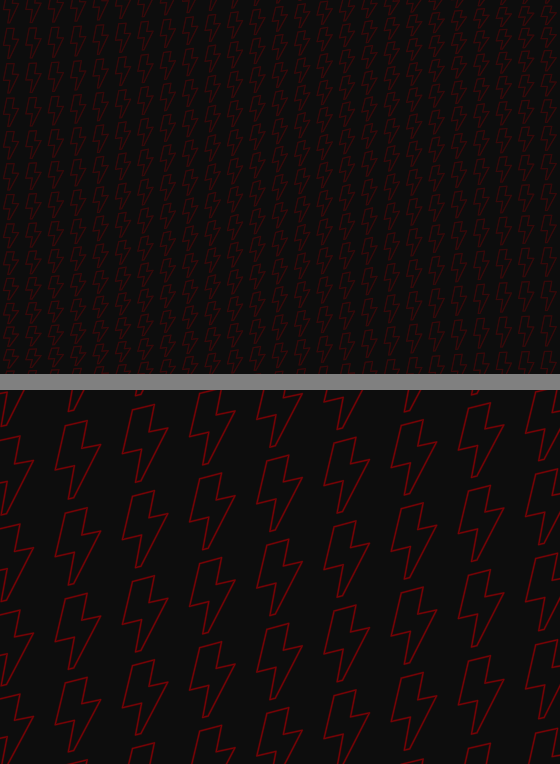
Top, the full canvas; bottom, a detail of the centre.
Reproduce this pattern procedurally as a Shadertoy shader.

```glsl
// Thin red lightning bolt outlines on near-black, in a grid bent by a smooth vertical wave.

const float PI = 3.14159265;
const float WAVE_HEIGHT = 0.131;
const float WAVE_RATE = 2.32;

// Bolt outline in cell units, clockwise from the top left
const vec2 BOLT[8] = vec2[8](
    vec2(-0.195, 0.42), vec2(0.13, 0.42), vec2(0.05, 0.12), vec2(0.33, 0.11),
    vec2(-0.07, -0.425), vec2(-0.15, -0.425), vec2(-0.06, -0.06), vec2(-0.345, -0.055));

// Distance from the origin to the segment ab
float segmentDistance(vec2 a, vec2 b) {
    vec2 ab = b - a;
    return length(a + ab * clamp(-dot(a, ab) / dot(ab, ab), 0.0, 1.0));
}

// Distance to the outline, measured on the canvas after the local warp
float boltDistance(vec2 cell, mat2 cellToCanvas) {
    float d = 1e3;
    vec2 a = cellToCanvas * (BOLT[7] - cell);
    for (int i = 0; i < 8; i++) {
        vec2 b = cellToCanvas * (BOLT[i] - cell);
        d = min(d, segmentDistance(a, b));
        a = b;
    }
    return d;
}

// Height on the flat grid whose waved position is p.y
float unwarpHeight(vec2 p) {
    float y = p.y;
    for (int i = 0; i < 8; i++)
        y = p.y - WAVE_HEIGHT * sin(PI * p.x) * cos(WAVE_RATE * y);
    return y;
}

void mainImage(out vec4 fragColor, in vec2 fragCoord) {
    vec2 p = fragCoord / iResolution.xy - 0.5;
    float aspect = iResolution.x / iResolution.y;
    float y = unwarpHeight(p);

    // Grid centred on the canvas
    vec2 grid = vec2(25.0, 13.3333);
    vec2 cell = fract(vec2(p.x, y) * grid + 0.5) - 0.5;

    // Local shear and stretch of the wave, in units of canvas height
    float shear = WAVE_HEIGHT * PI * cos(PI * p.x) * cos(WAVE_RATE * y);
    float stretch = 1.0 - WAVE_HEIGHT * WAVE_RATE * sin(PI * p.x) * sin(WAVE_RATE * y);
    mat2 cellToCanvas = mat2(vec2(aspect, shear) / grid.x, vec2(0.0, stretch) / grid.y);

    // Filtered coverage keeps the hairline's weight at any size
    float d = boltDistance(cell, cellToCanvas);
    float halfWidth = 0.0006;
    float soft = 1.0 / iResolution.y;
    float line = smoothstep(-soft, soft, d + halfWidth) - smoothstep(-soft, soft, d - halfWidth);

    fragColor = vec4(mix(vec3(0.05), vec3(0.55, 0.0, 0.015), line), 1.0);
}
```
